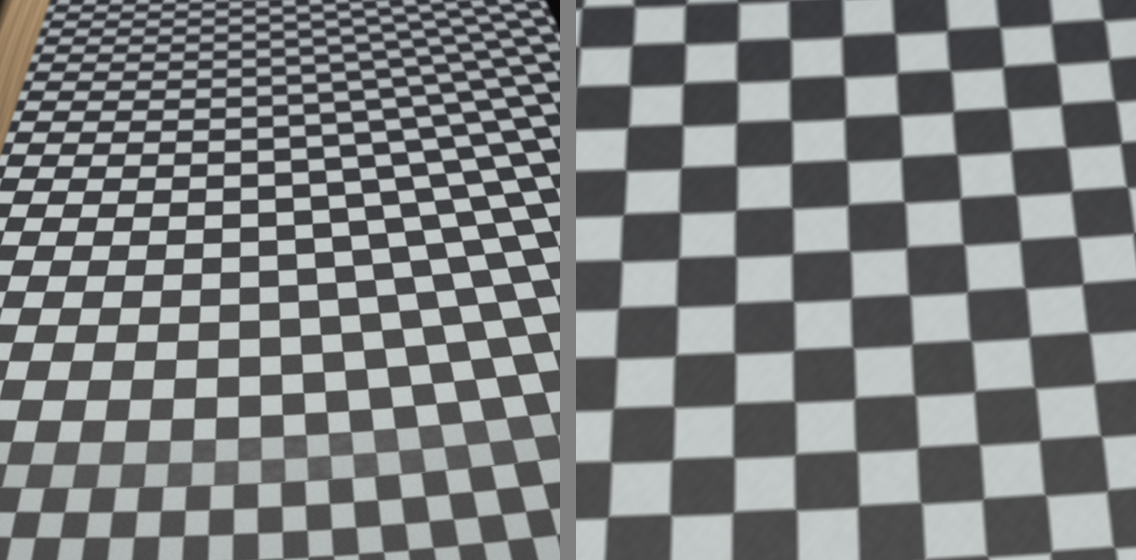
Left: the whole. Right: its middle third, enlarged.
Give the GLSL for this pattern, as a WebGL 2 fragment shader.

```glsl
#version 300 es
precision highp float;
// A printed checkerboard sheet receding in perspective, with bowed rows,
// a glossy taped seam near the bottom, and wood and shadow past its sides.
// Cells come from projected coordinates; wear is cellular noise and sines.

uniform vec2 u_resolution;
out vec4 outColor;

// Projection, in canvas units with y measured down from the top edge
const float HORIZON = 1.107;       // height of the vanishing point above the top
const float VANISH_X = 0.4427;
const float COLUMN_SCALE = 0.02136;
const float ROW_SCALE = 91.15;
const vec2 CELL_OFFSET = vec2(0.415, 62.24);
const float BOW = 0.069;           // rows rise toward the right
const float BOW_CENTER = 0.117;
const float BOW_BASE = 0.0074;

// Sheet layout, in cells
const float LEFT_EDGE = -14.55;
const float RIGHT_EDGE = 22.5;
const float SEAM_ROW = 16.0;
const float SEAM_SHIFT = 0.17;
const float TAPE_ROWS = 2.0;

// Print softness, in canvas units
const float INK_SPREAD = 0.0007;
const float FOCUS_BLUR = 0.0017;
const float FAR_BLUR = 0.0024;
const float NEAR_BLUR = 0.0012;

const vec3 INK_FAR = vec3(0.195, 0.200, 0.220);
const vec3 INK_NEAR = vec3(0.305, 0.305, 0.305);
const vec3 PAPER_FAR = vec3(0.690, 0.715, 0.725);
const vec3 PAPER_MID = vec3(0.755, 0.780, 0.775);
const vec3 PAPER_NEAR = vec3(0.700, 0.725, 0.720);
const vec3 WOOD = vec3(0.60, 0.50, 0.38);
const vec3 SHADOW = vec3(0.045, 0.040, 0.045);

vec2 hash2(vec2 p) {
  vec3 q = fract(p.xyx * vec3(0.1031, 0.1030, 0.0973));
  q += dot(q, q.yzx + 33.33);
  return fract((q.xx + q.yz) * q.zy);
}

// Distance to the nearest scattered point
float cellular(vec2 p) {
  vec2 cell = floor(p);
  float nearest = 2.0;
  for (int j = -1; j <= 1; j++)
    for (int i = -1; i <= 1; i++) {
      vec2 neighbor = cell + vec2(i, j);
      nearest = min(nearest, length(neighbor + hash2(neighbor) - p));
    }
  return nearest;
}

float grain(vec2 p) {
  return sin(p.x * 410.0 + 2.0 * sin(p.y * 170.0)) * sin(p.y * 370.0 + sin(p.x * 230.0))
       + 0.5 * sin(p.x * 790.0 + p.y * 630.0);
}

vec3 woodColor(vec2 p) {
  float across = p.x + 0.34 * p.y;
  float fibers = sin(across * 260.0 + 2.0 * sin(p.y * 18.0)) + 0.5 * sin(across * 610.0);
  float lit = smoothstep(-0.01, 0.03, across) * mix(1.08, 0.92, p.y * 4.0);
  return WOOD * lit * (1.0 + 0.05 * fibers);
}

void main() {
  vec2 p = gl_FragCoord.xy / u_resolution;
  p.y = 1.0 - p.y;
  float pixel = 0.7 / min(u_resolution.x, u_resolution.y);

  // Project the canvas onto the sheet
  float rise = BOW * (p.x - BOW_CENTER) * (p.x - BOW_CENTER) - BOW_BASE;
  float depth = p.y + rise + HORIZON;
  vec2 cellSize = vec2(COLUMN_SCALE * (p.y + 0.4 * rise + HORIZON), depth * depth / ROW_SCALE);
  vec2 sheet = vec2((p.x - VANISH_X) / cellSize.x, -ROW_SCALE / depth) + CELL_OFFSET;
  vec2 grid = sheet;
  grid.x += SEAM_SHIFT * step(SEAM_ROW, sheet.y);

  // Signed distance to the nearest cell side, positive inside light cells
  vec2 side = (0.5 - abs(fract(grid) - 0.5)) * cellSize;
  float parity = mod(floor(grid.x) + floor(grid.y), 2.0);
  float dist = min(side.x, side.y) * (2.0 * parity - 1.0);
  float blur = FOCUS_BLUR + FAR_BLUR * smoothstep(0.45, 0.0, p.y)
             + NEAR_BLUR * smoothstep(0.65, 1.0, p.y) + pixel;
  float light = smoothstep(-blur, blur, dist - INK_SPREAD);

  // Ink and paper tones under uneven light
  vec3 ink = mix(INK_FAR, INK_NEAR, smoothstep(0.05, 0.75, p.y));
  vec3 paper = mix(PAPER_FAR, PAPER_MID, smoothstep(0.0, 0.45, p.y));
  paper = mix(paper, PAPER_NEAR, smoothstep(0.65, 1.0, p.y));

  // Glossy tape with patchy reflections above the seam
  float tape = smoothstep(-0.15, 0.15, sheet.y - SEAM_ROW + TAPE_ROWS)
             * smoothstep(0.1, -0.1, sheet.y - SEAM_ROW);
  float glare = exp(-pow((p.x - 0.55) / 0.28, 2.0));
  float patches = 1.0 - cellular(p * vec2(38.0, 60.0));
  ink += tape * (0.015 + 0.07 * glare * patches);
  paper -= tape * 0.035;

  vec3 color = mix(ink, paper, light);
  color += 0.006 * grain(p) + 0.015 * (0.5 - cellular(p * 90.0));
  color *= 1.0 - 0.05 * smoothstep(0.35, 0.75, length(p - vec2(0.48, 0.55)));

  // Surroundings beyond the sheet edges
  float leftGap = (LEFT_EDGE - sheet.x) * cellSize.x;
  float rightGap = (sheet.x - RIGHT_EDGE) * cellSize.x;
  color = mix(color, woodColor(p), smoothstep(-blur, blur, leftGap));
  color = mix(color, SHADOW, smoothstep(-blur, blur, rightGap));
  outColor = vec4(clamp(color, 0.0, 1.0), 1.0);
}
```
